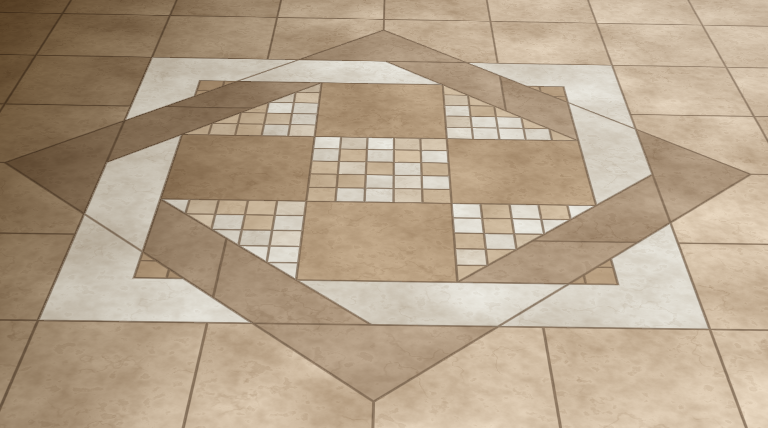
Give the GLSL for this texture, as a Shadertoy shader.

```glsl
#define INNER 0.76
#define DIAMOND_OUT 1.365
#define DIAMOND_IN 1.013
#define FLOOR_TILE 0.5
#define GROUT_HALF 0.0036
#define STONE vec3(0.815, 0.735, 0.635)
#define BAND vec3(0.675, 0.585, 0.485)
#define INSET vec3(0.72, 0.62, 0.50)
#define PALE vec3(0.865, 0.845, 0.80)
#define CREAM vec3(0.81, 0.73, 0.62)
#define GROUT vec3(0.47, 0.385, 0.30)
#define SHADOW vec3(0.37, 0.28, 0.15)

float hash(vec2 p) {
    return fract(sin(dot(p, vec2(127.1, 311.7))) * 43758.5453);
}

float noise(vec2 p) {
    vec2 i = floor(p), f = fract(p);
    f = f * f * (3.0 - 2.0 * f);
    return mix(mix(hash(i), hash(i + vec2(1, 0)), f.x),
               mix(hash(i + vec2(0, 1)), hash(i + vec2(1, 1)), f.x), f.y);
}

float fbm(vec2 p) {
    float sum = 0.0, amp = 0.5;
    for (int i = 0; i < 5; i++) {
        sum += amp * noise(p);
        p = mat2(1.6, 1.2, -1.2, 1.6) * p + 7.3;
        amp *= 0.5;
    }
    return sum;
}

// Distance to the nearest line of a square grid
float gridEdge(vec2 p, float size) {
    vec2 f = abs(fract(p / size) - 0.5);
    return (0.5 - max(f.x, f.y)) * size;
}

// Perspective: canvas point to floor plane, border square spans -1..1
vec2 toFloor(vec2 q) {
    vec2 axisX = vec2(0.3577, -0.0042), axisY = vec2(0.097, 0.2289);
    vec2 centre = vec2(0.4947, 0.338), tilt = vec2(0.0042, 0.187);
    return inverse(mat2(axisX - tilt.x * q, axisY - tilt.y * q)) * (q - centre);
}

void mainImage(out vec4 fragColor, in vec2 fragCoord) {
    vec2 uv = fragCoord / iResolution.x;
    vec2 p = toFloor(uv);

    // Quarter-turn symmetry folds everything into one quadrant
    vec2 r = p.x * p.y < 0.0 ? abs(p.yx) : abs(p);
    float square = max(r.x, r.y);
    float diamond = r.x + r.y;
    float edge = min(abs(square - 1.0), abs(diamond - DIAMOND_OUT) * 0.707);
    float inEdge = abs(diamond - DIAMOND_IN) * 0.707;
    float cell = INNER * 2.0 / 3.0, chip = cell / 5.0;

    vec3 base = STONE;
    vec2 id = floor(p / FLOOR_TILE);
    float shadeAmount = 1.0, mottling = 1.0;

    if (square > 1.0) {
        if (diamond < DIAMOND_OUT) {
            base = BAND;
            id = vec2(21.0);
        } else {
            edge = min(edge, gridEdge(p, FLOOR_TILE));
        }
    } else if (diamond > DIAMOND_IN && diamond < DIAMOND_OUT && r.x < INNER) {
        // Woven diamond band
        base = BAND;
        id = vec2(r.x < 0.5 ? 21.0 : 24.0);
        edge = min(min(edge, inEdge), min(abs(r.x - 0.5), abs(r.x - INNER)));
    } else if (square > INNER) {
        // Pale square border
        base = PALE;
        id = vec2(41.0);
        shadeAmount = 0.4;
        mottling = 0.65;
        edge = min(edge, abs(square - INNER));
        if (r.x < INNER) edge = min(edge, inEdge);
    } else {
        // Three by three centre: plain insets and mosaic cells
        edge = min(min(edge, inEdge), gridEdge(p + INNER, cell));
        id = floor((p + INNER) / cell) + 51.0;
        base = INSET;
        if ((r.x < cell * 0.5) == (r.y < cell * 0.5)) {
            id = floor((p + INNER) / chip) + 61.0;
            edge = min(edge, gridEdge(p + INNER, chip));
            float pick = hash(id) * 0.7 + 0.3 * mod(id.x + id.y, 2.0);
            base = mix(CREAM, PALE, smoothstep(0.35, 0.6, pick));
            if (diamond > DIAMOND_OUT) base = INSET;
            shadeAmount = 0.5;
            mottling = 0.6;
        }
    }

    // Stone: clouds, grain, pits and faint veins, shifted for each tile
    vec2 stone = p + 9.0 * vec2(hash(id + 3.1), hash(id + 8.7));
    float cloud = fbm(stone * 4.0);
    float grain = fbm(stone * 34.0);
    float vein = 1.0 - smoothstep(0.0, 0.03, abs(fbm(stone * 9.0 + 4.0) - 0.5));
    vein *= smoothstep(0.45, 0.7, noise(stone * 9.0));
    float pits = smoothstep(0.6, 0.75, grain);
    float tone = 0.4 * (cloud - 0.48) + 0.2 * (grain - 0.48) - 0.06 * vein - 0.1 * pits;
    tone = tone * mottling + 0.04 * (hash(id) - 0.5);
    vec3 col = base * (1.0 + tone * vec3(0.8, 1.0, 1.25));

    // Grout joints
    vec2 pixel = fwidth(p);
    float soft = clamp(fwidth(edge), min(pixel.x, pixel.y), max(pixel.x, pixel.y));
    float joint = 1.0 - smoothstep(GROUT_HALF - 0.5 * soft, GROUT_HALF + 0.8 * soft, edge);
    col = mix(col, GROUT * (0.85 + 0.3 * grain), 0.75 * joint);

    // Light falls off toward the upper left
    float down = iResolution.y / iResolution.x - uv.y;
    float light = smoothstep(-0.2, 0.72, uv.x + 0.6 * down);
    col *= mix(vec3(1.0), mix(SHADOW, vec3(1.0), light), shadeAmount);
    float sheen = smoothstep(0.4, 1.0, uv.x) * smoothstep(0.3, 0.0, down);
    col = mix(col, vec3(0.79, 0.75, 0.70), 0.22 * sheen);

    fragColor = vec4(clamp(col, 0.0, 1.0), 1.0);
}
```
